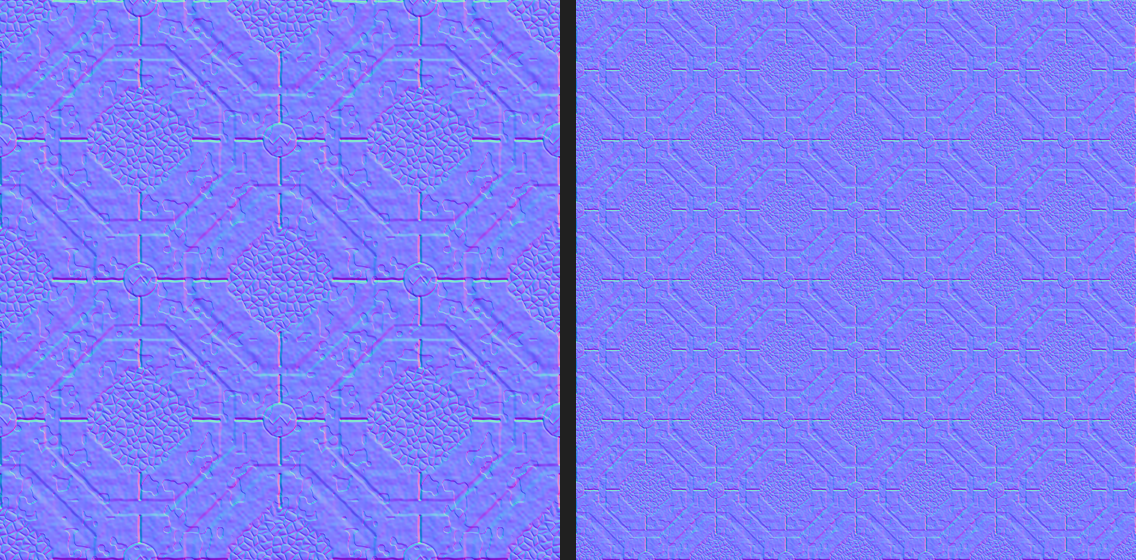
Left, the tile; right, the same tile 2 across and 2 down.
Reproduce this texture map procedurally as a Shadertoy shader.

```glsl
float hash(vec2 p) {
    vec3 r = fract(p.xyx * vec3(0.1031, 0.1030, 0.0973));
    r += dot(r, r.yzx + 33.33);
    return fract((r.x + r.y) * r.z);
}

// Value noise that wraps once per tile
float noise(vec2 q, float cells) {
    vec2 x = q * cells, i = floor(x), f = fract(x);
    f = f * f * (3.0 - 2.0 * f);
    vec2 lo = mod(i, cells), hi = mod(i + 1.0, cells);
    return mix(mix(hash(lo), hash(vec2(hi.x, lo.y)), f.x),
               mix(hash(vec2(lo.x, hi.y)), hash(hi), f.x), f.y);
}

// Gap between the two nearest cell points: zero along the cracks
float pebbles(vec2 q, float cells) {
    vec2 x = q * cells, i = floor(x), f = fract(x);
    float first = 9.0, second = 9.0;
    for (int k = 0; k < 9; k++) {
        vec2 cell = vec2(k % 3, k / 3) - 1.0;
        vec2 id = mod(i + cell, cells);
        float d = length(cell + vec2(hash(id), hash(id + 71.0)) - f);
        second = min(second, max(first, d));
        first = min(first, d);
    }
    return second - first;
}

float octagon(vec2 a, float side, float corner) {
    return max(max(a.x, a.y) - side, (a.x + a.y - corner) * 0.7071);
}

float inside(float d, float soft) {
    return 1.0 - smoothstep(-soft, soft, d);
}

float heightAt(vec2 q) {
    vec2 wobble = vec2(noise(q, 40.0), noise(q + 0.375, 40.0)) - 0.5;

    // Octagons sit at the tile centre and, with a smaller slab, at its corners
    vec2 p = fract(q + 0.004 * wobble) - 0.5;
    bool central = abs(p.x) + abs(p.y) < 0.5;
    if (!central) p -= 0.5 * sign(p);
    vec2 a = abs(p);
    float along = max(a.x, a.y), across = min(a.x, a.y);

    // Channel around each slab
    float side = central ? 0.286 : 0.309;
    float slab = octagon(a, side, central ? 0.409 : 0.368);
    float rim = octagon(a, 0.339, 0.432);
    float h = -0.0045 * inside(rim, 0.006) * (1.0 - inside(slab, central ? 0.006 : 0.012));

    // Sunken panel of cracked stone
    float panel = inside(octagon(a, 0.187, 0.228), 0.008);
    vec2 bent = q + 0.012 * wobble;
    h += panel * (0.0035 * smoothstep(0.0, 0.4, pebbles(bent, 38.0)) - 0.006);

    // Straight joints, within the slab and from the rim to the boss
    float span = min(abs(along - 0.5 * (0.187 + side)) - 0.5 * (side - 0.187),
                     abs(along - 0.389) - 0.05);
    h -= 0.011 * inside(across - 0.004, 0.004) * inside(span, 0.003);

    // Round boss with a ring groove and a zigzag ridge
    vec2 v = a.x > a.y ? vec2(p.x - 0.5 * sign(p.x), p.y) : vec2(p.x, p.y - 0.5 * sign(p.y));
    float r = length(v);
    h += 0.002 * inside(r - 0.06, 0.005);
    h -= 0.004 * inside(abs(r - 0.061) - 0.002, 0.004);
    float zigzag = abs(v.y - 0.03 * (abs(fract(v.x * 20.0) - 0.5) * 2.0 - 0.5));
    h += 0.003 * inside(zigzag - 0.004, 0.004) * inside(r - 0.038, 0.005);

    // Chipped patches and grain
    float wear = 0.5 * (noise(q, 19.0) + noise(q, 47.0));
    h -= 0.003 * smoothstep(0.62, 0.68, wear) * (1.0 - panel);
    h += 0.004 * noise(q, 34.0) + 0.002 * noise(q, 90.0);
    return h + 0.004 * noise(q, 8.0);
}

void mainImage(out vec4 fragColor, in vec2 fragCoord) {
    vec2 q = 2.0 * fragCoord / iResolution.xy;
    vec2 e = vec2(0.003, 0.0);
    vec2 slope = vec2(heightAt(q + e.xy) - heightAt(q - e.xy),
                      heightAt(q + e.yx) - heightAt(q - e.yx)) / (2.0 * e.x);
    vec3 normal = normalize(vec3(-slope * vec2(0.8, 1.0), 1.0));
    fragColor = vec4(0.5 + 0.5 * normal, 1.0);
}
```
